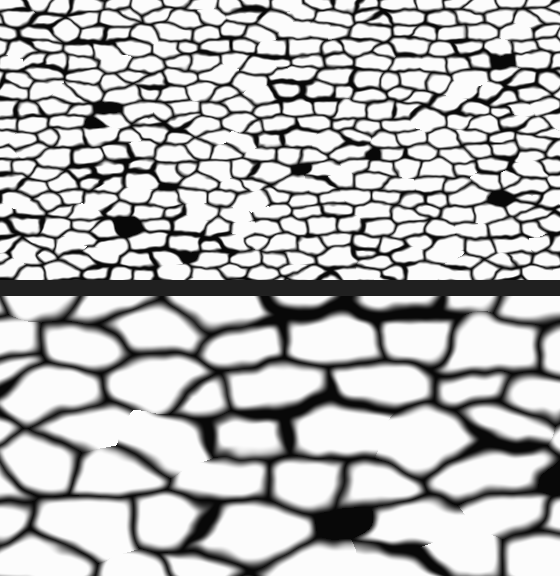
Top, the full canvas; bottom, a detail of the centre.
Give the GLSL for this texture, as a WebGL 2 fragment shader.

```glsl
#version 300 es
precision highp float;

uniform vec2 u_resolution;
out vec4 fragColor;

// Lengths are in canvas heights
const vec2  CELL        = vec2(0.1, 0.0535);  // mean stone size
const vec2  JITTER      = vec2(0.72, 0.66);   // scatter of stone centres
const float NORM_POWER  = 2.6;                // above 2 gives boxier stones
const float SIZE_SPREAD = 0.26;               // variety of stone sizes
const float MERGE_SHARE = 0.10;               // joints left out
const float BLOT_SHARE  = 0.03;               // stones filled with ink
const float BLOT_SHRINK = 0.2;
const float JOINT_HALF  = 0.0042;             // half width of a thin joint
const float JOINT_EXTRA = 0.0055;             // added where joints swell
const float SOFTNESS    = 0.0062;             // half width of the blurred edge
const float ROUNDING    = 0.0032;             // corner rounding
const float WARP        = 0.011;              // waviness of the joints
const vec3  INK         = vec3(0.03);
const vec3  PAPER       = vec3(0.99);

float hash(vec2 p) {
    vec3 q = fract(vec3(p.xyx) * 0.1031);
    q += dot(q, q.yzx + 33.33);
    return fract((q.x + q.y) * q.z);
}

float noise(vec2 p) {
    vec2 i = floor(p), f = fract(p);
    f = f * f * (3.0 - 2.0 * f);
    return mix(mix(hash(i), hash(i + vec2(1, 0)), f.x),
               mix(hash(i + vec2(0, 1)), hash(i + vec2(1, 1)), f.x), f.y);
}

bool isBlot(vec2 id) {
    return hash(id + 71.7) < BLOT_SHARE;
}

// Weighted distance to a stone centre in x, its gradient in yz
vec3 stoneDistance(vec2 q, vec2 id) {
    vec2 scatter = vec2(hash(id + 11.3), hash(id + 47.9)) - 0.5;
    vec2 centre = id + 0.5 + JITTER * scatter;
    centre.x += 0.5 * mod(id.y, 2.0) - 0.25;
    vec2 v = q - centre;
    vec2 a = max(abs(v), 1e-4);
    float d = pow(pow(a.x, NORM_POWER) + pow(a.y, NORM_POWER), 1.0 / NORM_POWER);
    vec2 gradient = sign(v) * pow(a / d, vec2(NORM_POWER - 1.0)) / CELL;
    float weight = SIZE_SPREAD * (hash(id + 5.1) - 0.5);
    if (isBlot(id)) weight -= BLOT_SHRINK;
    return vec3(d - weight, gradient);
}

// Rounded distance to the nearest joint; also returns the stone
float jointDistance(vec2 q, out vec2 stone) {
    vec2 base = floor(q);
    vec3 nearest = vec3(1e3, 0.0, 0.0);
    stone = base;
    for (int y = -2; y <= 2; y++)
    for (int x = -2; x <= 2; x++) {
        vec2 id = base + vec2(x, y);
        vec3 s = stoneDistance(q, id);
        if (s.x < nearest.x) {
            nearest = s;
            stone = id;
        }
    }
    float sum = 1e-9;
    for (int y = -2; y <= 2; y++)
    for (int x = -2; x <= 2; x++) {
        vec2 id = base + vec2(x, y);
        if (id == stone) continue;
        bool merged = hash(id + stone + 131.0) < MERGE_SHARE;
        if (merged && !isBlot(id) && !isBlot(stone)) continue;
        vec3 s = stoneDistance(q, id);
        float edge = (s.x - nearest.x) / max(length(s.yz - nearest.yz), 6.0);
        sum += exp(-edge / ROUNDING);
    }
    return -ROUNDING * log(sum);
}

void main() {
    vec2 p = gl_FragCoord.xy / u_resolution.y;

    // Hand-drawn waviness
    vec2 wave = vec2(noise(p * 24.0 + 3.7), noise(p * 24.0 + 61.2)) - 0.5;
    wave += 0.4 * (vec2(noise(p * 55.0 + 19.4), noise(p * 55.0 + 83.6)) - 0.5);

    vec2 stone;
    float d = jointDistance((p + WARP * wave) / CELL + 40.0, stone);

    // Joints swell in patches, and a few stones are solid ink
    float swell = smoothstep(0.55, 0.95, noise(p * vec2(11.0, 20.0) + 29.0));
    float halfWidth = JOINT_HALF + JOINT_EXTRA * swell;
    halfWidth += 0.0016 * (noise(p * 30.0 + 7.0) - 0.5);
    float light = smoothstep(halfWidth - SOFTNESS, halfWidth + SOFTNESS, d);
    if (isBlot(stone)) light = 0.0;

    fragColor = vec4(mix(INK, PAPER, light), 1.0);
}
```
